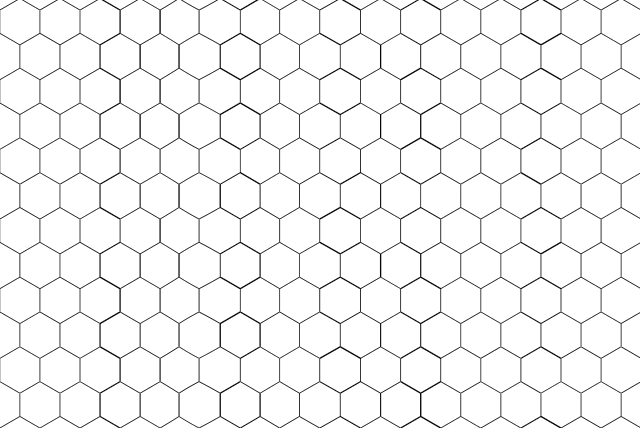
A Shadertoy shader for this pattern:

```glsl
// Honeycomb of thin black outlines on white, with uneven line weight.

vec2 gradient(vec2 cell) {
    float a = 6.2832 * fract(sin(dot(cell, vec2(127.1, 311.7))) * 43758.5);
    return vec2(cos(a), sin(a));
}

float gradientNoise(vec2 p) {
    vec2 i = floor(p), f = p - i;
    vec2 s = f * f * f * (f * (f * 6.0 - 15.0) + 10.0);
    vec2 e = vec2(1, 0);
    return mix(mix(dot(gradient(i), f), dot(gradient(i + e), f - e), s.x),
               mix(dot(gradient(i + e.yx), f - e.yx), dot(gradient(i + 1.0), f - 1.0), s.x), s.y);
}

// 1 inside a column band, 0 outside
float band(float x, float centre, float radius) {
    return step(abs(x - centre), radius);
}

float bump(float x, float centre, float spread) {
    float t = (x - centre) / spread;
    return exp(-t * t);
}

// Line width of the edge whose midpoint is given, in hexagon widths
float edgeWidth(vec2 mid, bool upright) {
    float x = mid.x, heavy;
    if (upright) {
        float oddRow = band(fract(x), 0.5, 0.1);
        heavy = band(x, 3.5, 1.1) + oddRow * (band(x, 6.0, 0.6) + band(x, 10.0, 0.6));
    } else {
        heavy = band(x, 2.75, 0.1) + band(x, 6.0, 0.4) + band(x, 8.5, 0.4)
              + band(x, 10.5, 0.4) + band(x, 13.5, 0.4);
    }
    float wear = gradientNoise(mid * 1.3 + 4.7);
    return 0.0195 + 0.011 * heavy * clamp(0.85 + 1.6 * wear, 0.0, 1.2) + 0.003 * wear;
}

// Box-filtered coverage of a line at distance d
float coverage(float d, float width, float pixel) {
    float lo = max(d - 0.5 * pixel, -0.5 * width);
    float hi = min(d + 0.5 * pixel, 0.5 * width);
    return max(hi - lo, 0.0) / pixel;
}

void mainImage(out vec4 fragColor, in vec2 fragCoord) {
    // Units of one hexagon width, measured from the top left
    float pixel = 15.967 / iResolution.x;
    vec2 p = vec2(fragCoord.x, iResolution.y - fragCoord.y) * pixel;
    p = vec2(p.x + 0.004, p.y * 0.9966 - 0.539);

    // Slight sideways drift of some columns
    p.x += 0.042 * bump(p.x, 4.72, 0.42) + 0.025 * bump(p.x, 7.5, 0.9);

    // Nearest hexagon centre from two interleaved grids
    vec2 period = vec2(1.0, sqrt(3.0)), h = 0.5 * period;
    vec2 a = mod(p - vec2(0.0, h.y), period) - h;
    vec2 b = mod(p - vec2(h.x, 0.0), period) - h;
    vec2 q = dot(a, a) < dot(b, b) ? a : b;
    vec2 centre = p - q;

    // Nearest edge along each of the three axes
    float ink = 0.0;
    for (int i = 0; i < 3; i++) {
        float angle = float(i) * 1.0471976;
        vec2 normal = vec2(cos(angle), sin(angle));
        float along = dot(q, normal);
        vec2 mid = centre + normal * (along < 0.0 ? -0.5 : 0.5);
        ink = max(ink, coverage(0.5 - abs(along), edgeWidth(mid, i == 0), pixel));
    }

    fragColor = vec4(mix(vec3(1.0), vec3(0.02), ink), 1.0);
}
```
